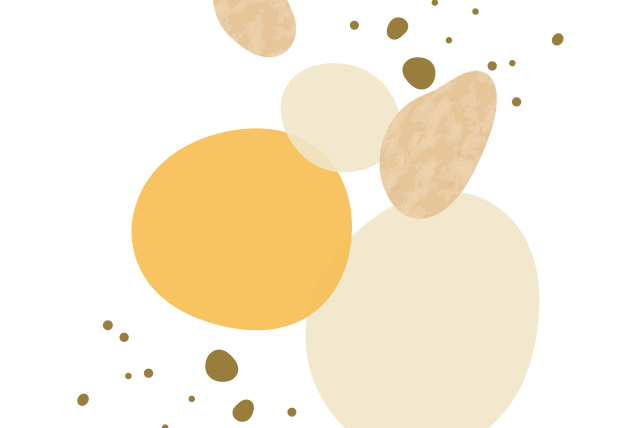
Reproduce this background procedurally as a WebGL 1 fragment shader.

```glsl
precision highp float;
// Abstract organic blobs in cream, amber and mottled tan on white, with brown spatter.
// Each blob is a circle whose radius is bent by four angular harmonics;
// the spatter repeats under a half turn, and gradient noise mottles the tan shapes.

uniform vec2 u_resolution;

vec2 gradientAt(vec2 cell) {
  float angle = 6.2832 * fract(sin(dot(cell, vec2(127.1, 311.7))) * 43758.5);
  return vec2(cos(angle), sin(angle));
}

float gradientNoise(vec2 p) {
  vec2 i = floor(p), f = fract(p);
  vec2 w = f * f * f * (f * (f * 6.0 - 15.0) + 10.0);
  vec2 e = vec2(0.0, 1.0);
  float low = mix(dot(gradientAt(i), f), dot(gradientAt(i + e.yx), f - e.yx), w.x);
  float high = mix(dot(gradientAt(i + e.xy), f - e.xy), dot(gradientAt(i + 1.0), f - 1.0), w.x);
  return mix(low, high, w.y);
}

float fbm(vec2 p) {
  float sum = 0.0, amplitude = 1.0;
  for (int i = 0; i < 4; i++) {
    sum += amplitude * gradientNoise(p);
    p = mat2(1.6, 1.2, -1.2, 1.6) * p + 3.7;
    amplitude *= 0.5;
  }
  return sum;
}

// Distance to a wobbly circle; cosines and sines weight harmonics 1 to 4
float blob(vec2 p, float radius, vec4 cosines, vec4 sines) {
  vec4 angles = atan(p.y, p.x) * vec4(1.0, 2.0, 3.0, 4.0);
  return length(p) - radius * (1.0 + dot(cosines, cos(angles)) + dot(sines, sin(angles)));
}

float dot_(vec2 p, vec2 centre, float radius) {
  return length(p - centre) - radius;
}

// Pebbles and drops of one corner
float spatter(vec2 p) {
  float d = blob(p - vec2(0.980, 0.830), 0.0377, vec4(0.0, 0.01, -0.02, 0.0), vec4(0.0, -0.06, 0.035, 0.0));
  d = min(d, blob(p - vec2(0.928, 0.934), 0.0248, vec4(0.0, -0.02, 0.04, 0.0), vec4(0.0, 0.12, 0.0, 0.0)));
  d = min(d, blob(p - vec2(1.303, 0.908), 0.0137, vec4(0.0, -0.03, 0.0, 0.0), vec4(0.0, 0.08, 0.0, 0.0)));
  d = min(d, dot_(p, vec2(1.049, 0.906), 0.0075));
  d = min(d, dot_(p, vec2(1.111, 0.973), 0.0075));
  d = min(d, dot_(p, vec2(1.016, 0.994), 0.0075));
  d = min(d, dot_(p, vec2(1.197, 0.8525), 0.0075));
  d = min(d, dot_(p, vec2(1.150, 0.846), 0.0108));
  return min(d, dot_(p, vec2(1.207, 0.762), 0.0108));
}

// Tan wash with crisp lighter and darker patches
vec3 mottledTan(vec2 p) {
  vec2 grain = mat2(0.8, 0.6, -0.6, 0.8) * p * vec2(30.0, 18.0);
  float n = fbm(grain);
  float fleck = fbm(grain * 1.7 + 9.0);
  vec3 tan_ = mix(vec3(0.902, 0.776, 0.598), vec3(0.914, 0.804, 0.655), smoothstep(-0.06, -0.02, n));
  tan_ = mix(tan_, vec3(0.925, 0.820, 0.672), smoothstep(0.25, 0.29, n));
  return mix(tan_, vec3(0.890, 0.755, 0.560), 0.7 * smoothstep(0.42, 0.46, fleck));
}

float coverage(float d) {
  return clamp(0.5 - d * u_resolution.y, 0.0, 1.0);
}

void main() {
  vec2 p = gl_FragCoord.xy / u_resolution.y;
  vec3 cream = vec3(0.944, 0.900, 0.780);
  vec3 amber = vec3(0.966, 0.749, 0.326);
  vec3 brown = vec3(0.600, 0.490, 0.240);
  vec3 color = vec3(1.0);

  // Translucent blobs, back to front
  float largeCream = blob(p - vec2(0.996, 0.238), 0.2885,
    vec4(-0.012, -0.060, -0.024, -0.001), vec4(0.016, 0.064, 0.0, -0.009));
  color = mix(color, cream, 0.9 * coverage(largeCream));
  float amberBlob = blob(p - vec2(0.566, 0.469), 0.2477,
    vec4(0.022, 0.047, -0.026, -0.008), vec4(-0.021, 0.005, -0.002, 0.004));
  color = mix(color, amber, 0.92 * coverage(amberBlob));
  float smallCream = blob(p - vec2(0.795, 0.727), 0.1332,
    vec4(0.001, 0.043, 0.004, -0.004), vec4(-0.010, -0.058, 0.006, -0.012));
  color = mix(color, cream, 0.9 * coverage(smallCream));

  // Tan shapes: a long tilted leaf and a stone cut by the top edge
  vec2 axis = vec2(0.423, 0.906);
  vec2 q = p - vec2(1.0145, 0.6576);
  q = vec2(0.6 * dot(q, axis), dot(q, vec2(-axis.y, axis.x)));
  float leaf = blob(q, 0.1105, vec4(0.028, -0.012, 0.025, 0.007), vec4(-0.051, -0.071, -0.081, -0.018));
  float stone = blob(p - vec2(0.592, 0.990), 0.102,
    vec4(-0.013, -0.107, -0.033, -0.027), vec4(-0.065, -0.174, -0.015, 0.019));
  color = mix(color, mottledTan(p), coverage(min(leaf, stone)));

  // Spatter in opposite corners, plus three stray drops
  float drops = min(spatter(p), spatter(vec2(1.497, 0.974) - p));
  drops = min(drops, dot_(p, vec2(0.828, 0.941), 0.0105));
  drops = min(drops, dot_(p, vec2(0.682, 0.037), 0.0105));
  drops = min(drops, dot_(p, vec2(0.252, 0.240), 0.0115));
  color = mix(color, brown, coverage(drops));

  gl_FragColor = vec4(color, 1.0);
}
```
